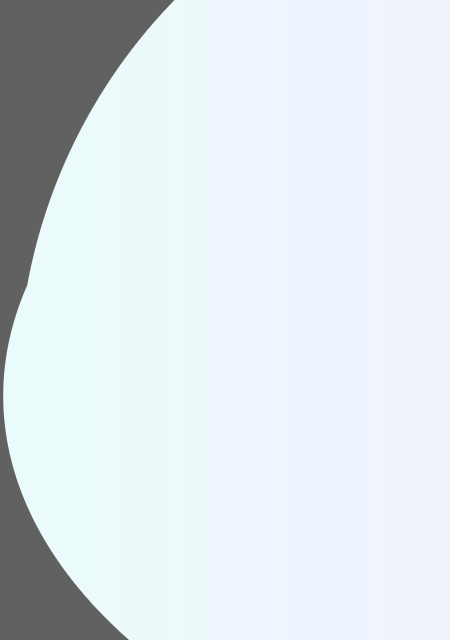
A WebGL 1 fragment shader for this background:

```glsl
precision highp float;
// A pale mint-to-blue panel bulging out of a flat grey field on the left.
// Its rim is an upper circle arc and a lower ellipse arc meeting at a notch;
// the panel holds two soft horizontal gradients joined at a narrow seam.

uniform vec2 u_resolution;

// Colours
const vec3 GREY = vec3(0.38);
const vec3 MINT_LEFT = vec3(0.918, 0.986, 0.984);
const vec3 MINT_RIGHT = vec3(0.930, 0.973, 0.980);
const vec3 BLUE_LEFT = vec3(0.930, 0.962, 0.996);
const vec3 BLUE_RIGHT = vec3(0.938, 0.953, 0.988);

// Geometry, in canvas heights from the lower left
const vec2 UPPER_CENTER = vec2(0.888, 0.400);
const float UPPER_RADIUS = 0.8594;
const vec2 LOWER_CENTER = vec2(1.199, 0.3815);
const vec2 LOWER_RADII = vec2(1.194, 0.694);
const float NOTCH_HEIGHT = 0.555;

// Seam between the gradients, in canvas widths
const float SEAM_X = 0.465;
const float SEAM_HALF_WIDTH = 0.006;

// Approximate signed distance to an ellipse, accurate near its rim
float ellipseDistance(vec2 p, vec2 radii) {
  float level = length(p / radii);
  float slope = length(p / (radii * radii));
  return level * (level - 1.0) / max(slope, 1e-4);
}

// Negative inside the panel
float panelDistance(vec2 p) {
  float upper = length(p - UPPER_CENTER) - UPPER_RADIUS;
  float lower = ellipseDistance(p - LOWER_CENTER, LOWER_RADII);
  return p.y > NOTCH_HEIGHT ? upper : lower;
}

vec3 panelColor(float x) {
  vec3 mint = mix(MINT_LEFT, MINT_RIGHT, clamp(x / SEAM_X, 0.0, 1.0));
  vec3 blue = mix(BLUE_LEFT, BLUE_RIGHT, clamp((x - SEAM_X) / (1.0 - SEAM_X), 0.0, 1.0));
  float seam = smoothstep(SEAM_X - SEAM_HALF_WIDTH, SEAM_X + SEAM_HALF_WIDTH, x);
  return mix(mint, blue, seam);
}

void main() {
  vec2 p = gl_FragCoord.xy / u_resolution.y;
  float x = gl_FragCoord.x / u_resolution.x;

  // One-pixel soft rim
  float coverage = clamp(0.5 - panelDistance(p) * u_resolution.y, 0.0, 1.0);
  gl_FragColor = vec4(mix(GREY, panelColor(x), coverage), 1.0);
}
```
